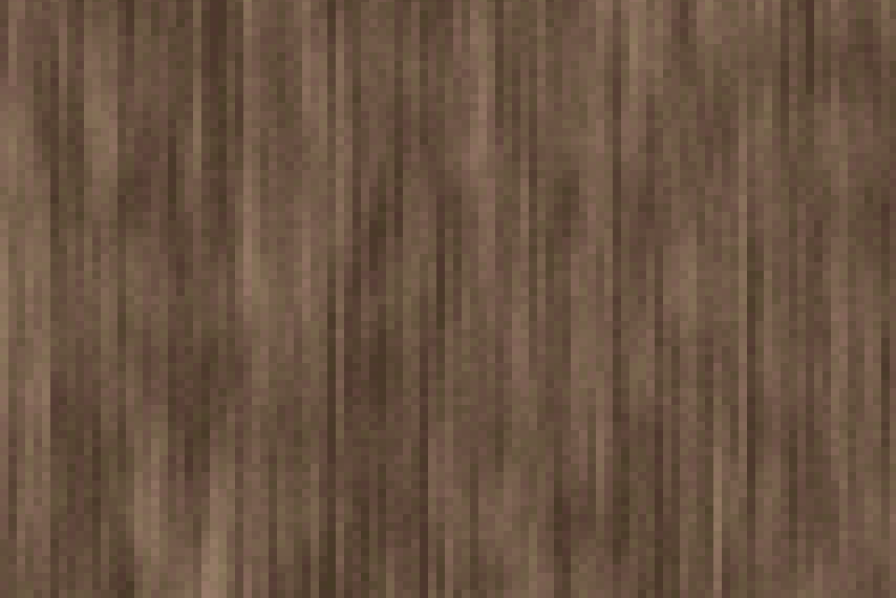
Write a WebGL 2 fragment shader that draws this texture.

```glsl
#version 300 es
precision highp float;
// Blocky brown wood bark: vertical streaks, soft blotches and grain on a coarse square grid.
uniform vec2 u_resolution;
out vec4 fragColor;

float hash(vec2 p) {
    uvec2 q = uvec2(ivec2(floor(p)) + 4096) * uvec2(1597334673u, 3812015801u);
    uint n = (q.x ^ q.y) * 1597334673u;
    n = (n ^ (n >> 15)) * 2246822519u;
    return float((n ^ (n >> 13)) >> 8) / 16777216.0;
}

// Smooth value noise centred on zero
float noise(vec2 p) {
    vec2 i = floor(p), f = p - i;
    f = f * f * (3.0 - 2.0 * f);
    float low = mix(hash(i), hash(i + vec2(1, 0)), f.x);
    float high = mix(hash(i + vec2(0, 1)), hash(i + vec2(1, 1)), f.x);
    return mix(low, high, f.y) - 0.5;
}

// Noise that differs in every column and runs smoothly along it
float streak(vec2 cell, float len, float seed) {
    float phase = 9.0 * hash(vec2(cell.x, seed));
    return noise(vec2(cell.x + seed, cell.y / len + phase));
}

vec3 barkColor(vec2 cell) {
    // Broad bands wander slightly sideways
    float sway = 2.5 * noise(cell / vec2(14.0, 16.0) + 60.0);
    float band = noise(vec2((cell.x + sway) / 3.3, cell.y / 42.0) + 20.0);
    float blotch = noise(cell / vec2(4.5, 9.0) + 130.0);
    float grain = hash(cell + 700.0) - 0.5;

    float tone = 0.44 + 0.72 * band + 0.48 * blotch + 0.25 * grain;
    tone += 0.58 * streak(cell, 34.0, 211.0) + 0.40 * streak(cell, 8.0, 419.0);

    // Sparse dark seams
    float seam = step(0.9, hash(vec2(cell.x, 900.0)));
    tone -= seam * 0.36 * smoothstep(-0.35, 0.1, streak(cell, 22.0, 613.0));
    tone = clamp(tone, -0.2, 1.2);

    // Hue drifts between rosy and olive brown
    float olive = 1.0 * streak(cell, 6.0, 823.0) + 1.1 * (hash(cell + 1500.0) - 0.5);
    vec3 color = mix(vec3(0.34, 0.26, 0.20), vec3(0.54, 0.44, 0.36), tone);
    return color + olive * vec3(-0.018, 0.010, -0.022);
}

void main() {
    float cellsPerPixel = 71.25 / u_resolution.y;
    vec2 p = gl_FragCoord.xy * cellsPerPixel;

    // Blend neighbouring cells by their coverage of the pixel
    vec2 base = floor(p - 0.5 * cellsPerPixel);
    vec2 cover = clamp((p - base - 1.0) / cellsPerPixel + 0.5, 0.0, 1.0);
    vec3 color = vec3(0.0);
    for (int y = 0; y < 2; y++) {
        for (int x = 0; x < 2; x++) {
            vec2 side = vec2(x, y);
            vec2 weight = mix(1.0 - cover, cover, side);
            color += weight.x * weight.y * barkColor(base + side);
        }
    }
    fragColor = vec4(color, 1.0);
}
```
